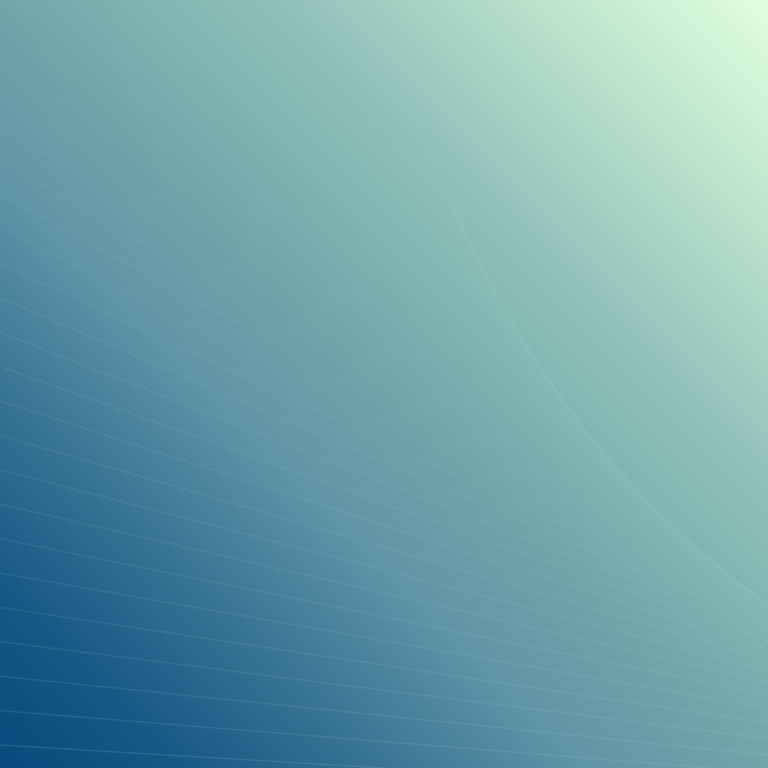
A WebGL 1 fragment shader for this background:

```glsl
precision highp float;
// A diagonal blue-to-mint gradient crossed by a fan of fine lines that sweep out a curve.

uniform vec2 u_resolution;

// Gradient colours, from the lower left corner to the upper right
const vec3 NAVY  = vec3(0.035, 0.285, 0.485);
const vec3 OCEAN = vec3(0.09, 0.345, 0.52);
const vec3 STEEL = vec3(0.22, 0.455, 0.58);
const vec3 SLATE = vec3(0.375, 0.58, 0.655);
const vec3 TEAL  = vec3(0.44, 0.645, 0.665);
const vec3 SAGE  = vec3(0.52, 0.72, 0.705);
const vec3 MIST  = vec3(0.575, 0.755, 0.735);
const vec3 FOAM  = vec3(0.76, 0.915, 0.81);
const vec3 MINT  = vec3(0.88, 1.0, 0.87);

// Line fan
const int   LINE_COUNT  = 48;
const float FIRST_DROP  = 0.97;    // left end of the first line, below the top edge
const float LINE_STEP   = 0.0448;  // spacing of the left ends
const float SLOPE_BASE  = 0.06;    // slope grows quadratically along the fan
const float SLOPE_GAIN  = 0.45;
const float SLOPE_CURVE = 0.31;
const float HALF_WIDTH  = 0.0006;
const float ALPHA_FIRST = 0.16;
const float ALPHA_LAST  = 0.04;
const vec3  LINE_COLOUR = vec3(0.63, 0.82, 0.78);

// Position of x between two stops, limited to 0..1
float between(float a, float b, float x) {
  return clamp((x - a) / (b - a), 0.0, 1.0);
}

vec3 gradient(float u) {
  vec3 colour = mix(NAVY, OCEAN, between(0.0, 0.12, u));
  colour = mix(colour, STEEL, between(0.12, 0.25, u));
  colour = mix(colour, SLATE, between(0.25, 0.38, u));
  colour = mix(colour, TEAL,  between(0.38, 0.50, u));
  colour = mix(colour, SAGE,  between(0.50, 0.62, u));
  colour = mix(colour, MIST,  between(0.62, 0.69, u));
  colour = mix(colour, FOAM,  between(0.69, 0.88, u));
  return mix(colour, MINT, between(0.88, 1.0, u));
}

// Combined opacity of all lines at p, where p.y runs down from the top
float lineFan(vec2 p, float pixel) {
  float clear = 1.0;
  for (int i = 0; i < LINE_COUNT; i++) {
    float t = float(i) * LINE_STEP;
    float slope = SLOPE_BASE + t * (SLOPE_GAIN + t * SLOPE_CURVE);
    float offset = p.y - (FIRST_DROP - t + slope * p.x);
    float dist = abs(offset) / sqrt(1.0 + slope * slope);
    float stroke = 1.0 - smoothstep(0.0, HALF_WIDTH + pixel, dist);
    float along = float(i) / float(LINE_COUNT - 1);
    clear *= 1.0 - stroke * mix(ALPHA_FIRST, ALPHA_LAST, sqrt(along));
  }
  return 1.0 - clear;
}

void main() {
  vec2 uv = gl_FragCoord.xy / u_resolution;
  float pixel = 1.0 / min(u_resolution.x, u_resolution.y);

  vec3 colour = gradient(0.5 * (uv.x + uv.y));
  colour = mix(colour, LINE_COLOUR, lineFan(vec2(uv.x, 1.0 - uv.y), pixel));

  gl_FragColor = vec4(colour, 1.0);
}
```
